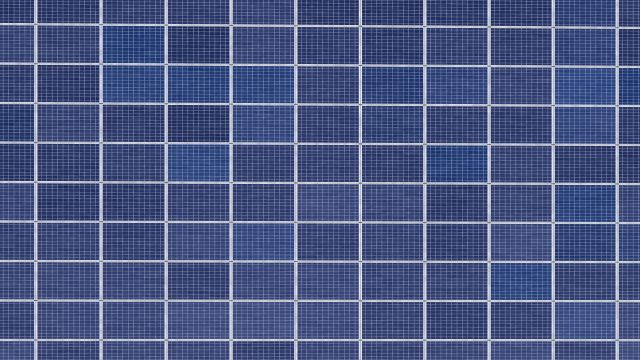
Reproduce this texture procedurally as a Shadertoy shader.

```glsl
float hash(vec2 p) {
    return fract(sin(dot(p, vec2(127.1, 311.7))) * 43758.5453);
}

float noise(vec2 p) {
    vec2 i = floor(p), f = fract(p);
    f = f * f * (3.0 - 2.0 * f);
    return mix(mix(hash(i), hash(i + vec2(1, 0)), f.x),
               mix(hash(i + vec2(0, 1)), hash(i + vec2(1, 1)), f.x), f.y);
}

// Share of a pixel covered by a line of the given half width
float line(float dist, float halfWidth, float pixel) {
    float h = 0.5 * pixel;
    return max(0.0, min(dist + h, halfWidth) - max(dist - h, -halfWidth)) / pixel;
}

// Signed offset from the nearest whole number
vec2 nearest(vec2 p) {
    return fract(p + 0.5) - 0.5;
}

void mainImage(out vec4 fragColor, in vec2 fragCoord) {
    float pixel = 1.0 / iResolution.y;
    vec2 p = fragCoord * pixel;

    // Panel grid with a slight perspective drift
    vec2 pitch = vec2(0.1815, 0.1097);
    vec2 grid = (p + vec2(0.0, 0.0065 * p.x * p.y) - vec2(0.0995, 0.0556)) / pitch;
    grid.x += 0.0013 * grid.x * grid.x;
    vec2 panel = floor(grid);
    vec2 cell = fract(grid) * 12.0;

    // Silicon: each panel has its own depth and hue
    float shade = hash(panel + 3.7);
    vec3 color = mix(vec3(0.135, 0.185, 0.365), vec3(0.205, 0.26, 0.455), shade);
    float blueness = smoothstep(0.72, 1.0, hash(panel + 21.3));
    color += blueness * vec3(-0.03, 0.02, 0.06);
    color += vec3(0.055, 0.055, 0.06) * (0.75 - p.y);

    // Streaked cell rows and fine grain
    vec2 row = vec2(panel.x * 5.0 + floor(cell.x / 4.0), panel.y * 12.0 + floor(cell.y));
    color += 0.035 * (hash(row) - 0.5);
    color += 0.04 * (noise(p * vec2(90.0, 300.0)) - 0.5);

    // Thin conductors between and across the cells
    vec2 wire = nearest(cell) * pitch / 12.0;
    vec3 silver = vec3(0.58, 0.62, 0.74);
    float wear = 0.7 + 0.5 * noise(p * vec2(60.0, 110.0) + 8.0);
    color = mix(color, silver, 0.9 * wear * line(wire.y, 0.0005, pixel));
    color = mix(color, silver, wear * line(wire.x, 0.0006, pixel));

    // Aluminium frames: wide uprights, narrower rails
    vec2 edge = nearest(grid) * pitch;
    float upright = line(edge.x, 0.0046, pixel);
    float rail = line(edge.y, 0.0032, pixel);
    vec3 metal = vec3(0.86, 0.87, 0.90) + 0.12 * (noise(p * 75.0) - 0.5);
    color = mix(color, metal * 0.95, rail);
    color = mix(color, metal, upright);

    // Seams inside the frames and dark notches where they cross
    float seam = max(upright * line(edge.x, 0.0007, pixel),
                     0.6 * rail * line(edge.y, 0.0005, pixel));
    color = mix(color, vec3(0.42, 0.44, 0.53), 0.75 * seam);
    float notch = line(edge.x, 0.0052, pixel) * line(edge.y, 0.0014, pixel);
    color = mix(color, vec3(0.30, 0.33, 0.43), 0.8 * notch);

    fragColor = vec4(color, 1.0);
}
```
